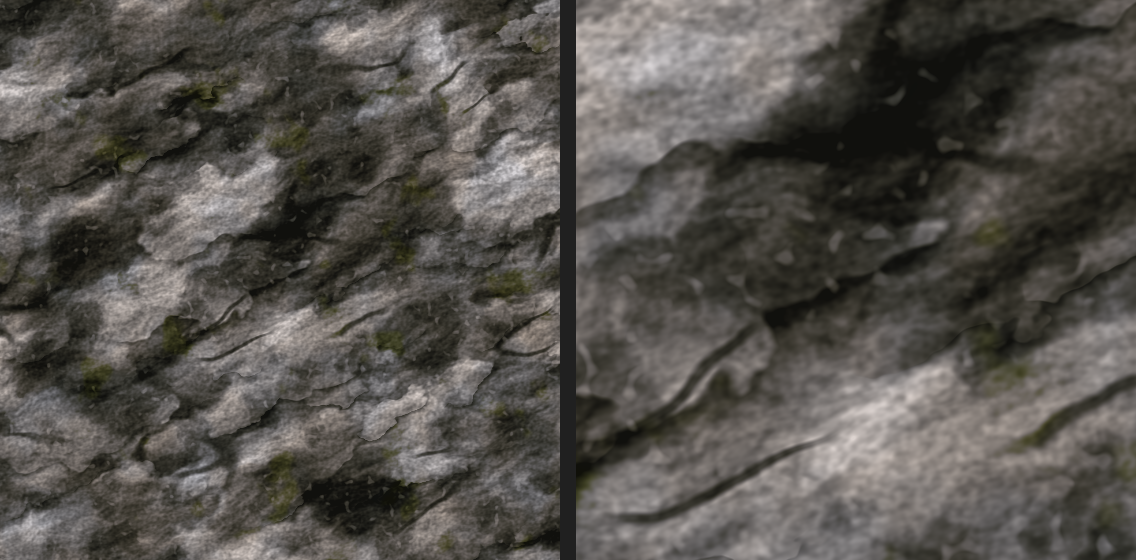
Left: the whole. Right: its middle third, enlarged.
Give the GLSL for this texture, as a WebGL 2 fragment shader.

```glsl
#version 300 es
precision highp float;
// Weathered rock face: pale tilted slabs, brown boulders and dark lichen hollows.
// Layered gradient noise sets the broad tone, jittered grids scatter the rocks,
// and sloped relief, cracks and grain add the detail.

uniform vec2 u_resolution;
out vec4 fragColor;

const float BEDDING_ANGLE = 0.33;
const float BASE_TONE = 0.44;
const float MACRO_CONTRAST = 0.55;
const float RELIEF_STRENGTH = 0.85;
const float GRAIN_STRENGTH = 0.24;
const float SHADOW_DEPTH = 0.6;
const vec2 LARGE_CELL = vec2(0.25, 0.17);
const vec2 SMALL_CELL = vec2(0.12, 0.085);
const vec2 LIGHT_DIRECTION = vec2(-0.4, 0.92);
const vec3 SHADE_TINT = vec3(1.03, 1.02, 0.86);
const vec3 STONE_TINT = vec3(1.02, 0.99, 0.985);
const vec3 WARM_TINT = vec3(1.11, 1.0, 0.87);
const vec3 MOSS_TINT = vec3(1.02, 1.05, 0.66);
const vec3 COOL_TINT = vec3(0.97, 1.0, 1.04);

vec2 hash2(vec2 p) {
    vec3 v = fract(p.xyx * vec3(0.1031, 0.1030, 0.0973));
    v += dot(v, v.yzx + 33.33);
    return fract((v.xx + v.yz) * v.zy);
}

float cornerSlope(vec2 corner, vec2 offset) {
    float angle = 6.2832 * hash2(corner).x;
    return dot(vec2(cos(angle), sin(angle)), offset);
}

float gradientNoise(vec2 p) {
    vec2 i = floor(p), f = p - i;
    vec2 u = f * f * f * (f * (f * 6.0 - 15.0) + 10.0);
    vec2 e = vec2(1.0, 0.0);
    float low = mix(cornerSlope(i, f), cornerSlope(i + e, f - e), u.x);
    float high = mix(cornerSlope(i + e.yx, f - e.yx), cornerSlope(i + 1.0, f - 1.0), u.x);
    return mix(low, high, u.y);
}

float fbm(vec2 p, int octaves) {
    float sum = 0.0, amplitude = 1.0;
    for (int k = 0; k < octaves; k++) {
        sum += amplitude * gradientNoise(p);
        p = mat2(1.6, 1.2, -1.2, 1.6) * p + 17.3;
        amplitude *= 0.5;
    }
    return sum;
}

mat2 rotation(float a) {
    return mat2(cos(a), -sin(a), sin(a), cos(a));
}

// Rounded block outline: 1 on the rim, smaller inside.
float blockRadius(vec2 q) {
    vec2 a = pow(abs(q) + 1e-4, vec2(2.6));
    return pow(a.x + a.y, 1.0 / 2.6);
}

// Scatter rocks with soft tops, crisp undersides and a shadow below each.
void placeRocks(vec2 p, vec2 cell, float density, float seed, inout float tone, inout float warmth) {
    vec2 g = p / cell;
    g += 0.3 * vec2(fbm(g * 2.0 + seed, 4), fbm(g * 2.0 + seed + 31.0, 4));
    vec2 home = floor(g);
    for (int j = -1; j <= 1; j++) {
        for (int i = -1; i <= 1; i++) {
            vec2 id = home + vec2(i, j);
            vec2 place = hash2(id + seed), kind = hash2(id + seed + 57.0);
            if (kind.x > density) continue;
            float pale = kind.x / density;
            vec2 q = rotation((place.y - 0.5) * 0.6) * (g - id - 0.5 - (place - 0.5) * 0.6);
            q /= mix(vec2(0.42, 0.25), vec2(0.72, 0.44), kind.y);
            q.x += q.y * (place.x - 0.5) * 0.9;

            float radius = blockRadius(q);
            float below = blockRadius(q + vec2(-0.08, mix(0.45, 0.2, pale)));
            float shadow = 1.0 - smoothstep(0.6, 1.25, below);
            tone *= 1.0 - SHADOW_DEPTH * shadow;

            float softness = mix(0.07, mix(0.12, 0.6, place.x), smoothstep(-0.5, 0.4, q.y));
            float body = 1.0 - smoothstep(1.0 - softness, 1.0 + 0.3 * softness, radius);
            float face = mix(0.25, 0.68, pale) + 0.11 * clamp(q.y, -1.0, 1.0);
            tone = mix(tone, face, body * 0.82);
            warmth = mix(warmth, 0.75 - 0.5 * pale, body * 0.7);
        }
    }
}

float reliefHeight(vec2 p) {
    return fbm(p * vec2(8.0, 14.0) + 40.0, 5);
}

void main() {
    vec2 uv = gl_FragCoord.xy / min(u_resolution.x, u_resolution.y);
    vec2 p = rotation(BEDDING_ANGLE) * uv + 3.0;
    vec2 bent = p + 0.025 * vec2(fbm(p * 7.0, 3), fbm(p * 7.0 + 19.0, 3));

    // Broad tone and scattered rocks
    float macro = fbm(bent * vec2(4.0, 6.5), 3);
    float tone = BASE_TONE + MACRO_CONTRAST * macro;
    float warmth = 0.3 + 0.7 * fbm(p * 6.0 + 71.0, 3);
    placeRocks(p, SMALL_CELL, 0.5, 11.0, tone, warmth);
    placeRocks(p, LARGE_CELL, 0.7, 83.0, tone, warmth);

    // Soft hollows and speckled dark lichen
    float hollow = smoothstep(0.0, 0.38, fbm(uv * 4.7 + 9.0, 2));
    tone *= 1.0 - 0.48 * hollow;
    float lichen = smoothstep(0.1, 0.4, fbm(uv * 13.0 + 5.0, 5) + 0.25 * hollow - 0.2 * macro);
    tone *= 1.0 - 0.32 * lichen;

    // Relief and bedding cracks
    float slope = reliefHeight(bent) - reliefHeight(bent + LIGHT_DIRECTION * 0.006);
    tone += RELIEF_STRENGTH * slope * (0.25 + tone);
    float crackLine = 1.0 - smoothstep(0.01, 0.06, abs(gradientNoise(bent * vec2(3.5, 11.0) + 2.0)));
    float crack = crackLine * smoothstep(0.08, 0.28, gradientNoise(p * 6.0 + 47.0));
    tone *= 1.0 - 0.6 * crack;

    // Grain, pale flecks and pits
    float grain = gradientNoise(uv * 150.0) + 0.7 * gradientNoise(p * vec2(170.0, 260.0));
    tone += GRAIN_STRENGTH * grain * (0.12 + 0.6 * tone);
    float fleck = smoothstep(0.22, 0.5, gradientNoise(uv * 75.0 + 8.0));
    float pit = smoothstep(0.25, 0.5, gradientNoise(uv * 58.0 + 33.0));
    tone += 0.12 * fleck * (0.3 + lichen) - 0.12 * pit * tone;
    tone = clamp(tone, 0.06, 0.84);

    // Mineral and moss colour
    vec3 tint = mix(SHADE_TINT, STONE_TINT, smoothstep(0.12, 0.38, tone));
    tint *= mix(vec3(1.0), WARM_TINT, clamp(warmth, 0.0, 1.0) * 0.65);
    tint *= mix(vec3(1.0), COOL_TINT, smoothstep(-0.1, 0.3, fbm(uv * 8.0 + 61.0, 3)));
    float moss = smoothstep(0.28, 0.5, fbm(uv * 9.0 + 93.0, 4)) * (1.0 - smoothstep(0.2, 0.45, tone));
    tint *= mix(vec3(1.0), MOSS_TINT, moss);
    fragColor = vec4(clamp(tone * tint, 0.0, 1.0), 1.0);
}
```
